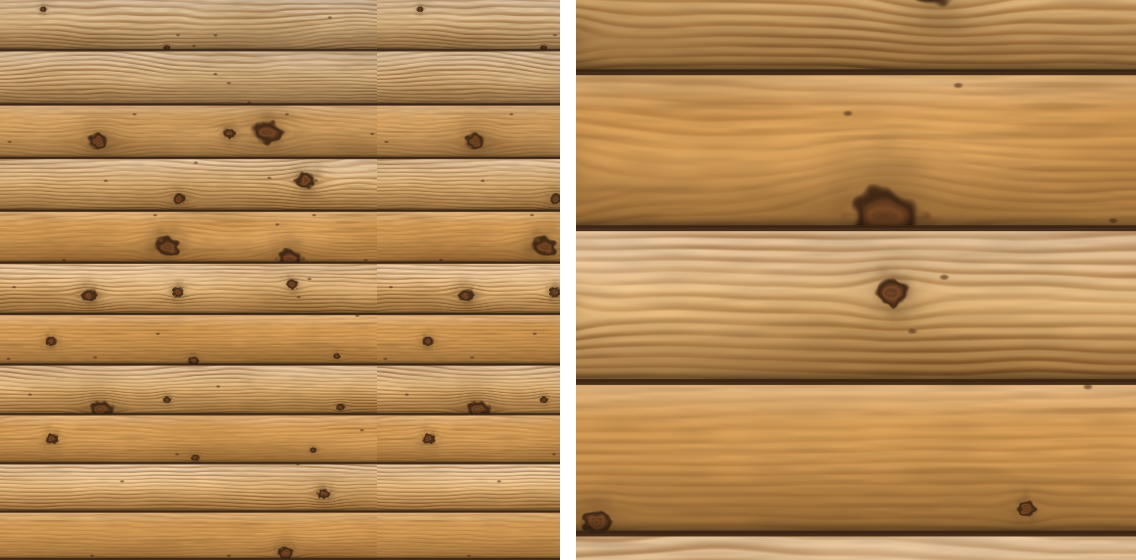
Left, the full canvas; right, a detail of the centre.
Give the GLSL for this texture, as a WebGL 1 fragment shader.

```glsl
precision highp float;
uniform vec2 u_resolution;

#define TILE_WIDTH 0.673
#define FIRST_SEAM 0.0898
#define PITCH 0.0975
#define TAPER 0.000664
#define GRAIN_LINES 9.0
#define SEAM_HALF 0.0016
#define KNOTS 3
#define PALE vec3(0.90, 0.74, 0.51)
#define HONEY vec3(0.84, 0.63, 0.36)
#define CREAM vec3(0.90, 0.79, 0.67)
#define SHADE vec3(0.58, 0.41, 0.21)
#define BARK vec3(0.30, 0.18, 0.09)

float hash(vec2 p) {
  return fract(sin(dot(p, vec2(127.1, 311.7))) * 43758.5453);
}

float noise(vec2 p) {
  vec2 i = floor(p), f = fract(p);
  f = f * f * (3.0 - 2.0 * f);
  return mix(mix(hash(i), hash(i + vec2(1.0, 0.0)), f.x),
             mix(hash(i + vec2(0.0, 1.0)), hash(i + vec2(1.0, 1.0)), f.x), f.y);
}

// Board coordinate measured down from the top; boards get narrower below
float boardCoord(float depth) {
  float root = sqrt(PITCH * PITCH - 4.0 * TAPER * (depth - FIRST_SEAM));
  return (PITCH - root) / (2.0 * TAPER) + 1.0;
}

void main() {
  vec2 uv = gl_FragCoord.xy / u_resolution;
  float px = 1.0 / u_resolution.y;
  float along = mod(uv.x, TILE_WIDTH);
  float coord = boardCoord(1.0 - uv.y);
  float board = floor(coord);
  float across = fract(coord);
  float height = PITCH - 2.0 * TAPER * (board - 0.5);
  float pale = max(mod(board, 2.0), 1.0 - step(0.5, board));
  float weathered = 1.0 - smoothstep(0.0, 4.0, board);
  vec2 offset = vec2(board * 17.3, board * 31.7);

  // Knots: bend the grain, stain the wood around, then core and rim
  float push = 0.0, stain = 0.0, core = 0.0, rim = 0.0, heart = 0.0;
  for (int i = 0; i < KNOTS; i++) {
    vec2 id = vec2(board + 3.0, float(i) + 5.0);
    float present = step(0.4, hash(id));
    float size = hash(id + 11.0);
    float r = 0.0035 + 0.015 * size * size * size;
    vec2 center = vec2((float(i) + 0.1 + 0.8 * hash(id + 23.0)) / float(KNOTS) * TILE_WIDTH,
                       mix(0.25, 0.97, sqrt(hash(id + 37.0))));
    vec2 q = vec2(along - center.x, (across - center.y) * height);
    float wobble = (noise(q / r * 1.7 + id * 9.0) - 0.5) * 0.55 * r;
    float d = length(q * vec2(0.8, 1.0)) + wobble;
    float edge = 0.2 * r + px;

    vec2 reach = q / (r * vec2(3.2, 2.6));
    push += present * 1.4 * r * q.y / (abs(q.y) + 0.5 * r) * exp(-dot(reach, reach));
    vec2 halo = q / (r * vec2(2.2, 2.6));
    stain += present * exp(-dot(halo, halo)) * (0.4 + 0.9 * noise(q / r + id * 4.0));
    core = max(core, present * (1.0 - smoothstep(r - edge, r + edge, d)));
    rim = max(rim, present * (1.0 - smoothstep(0.0, 0.25 * r + px, abs(d - 0.9 * r))));
    heart += present * (0.5 + 0.5 * sin(d / r * 17.0)) * (1.0 - smoothstep(0.4 * r, r, d));
  }

  // Rounded log profile: bright upper edge, shaded underside
  vec3 wood = mix(HONEY, PALE, pale);
  float lit = 1.0 - smoothstep(0.03, mix(0.3, 0.6, pale), across);
  wood = mix(wood, CREAM, lit * mix(0.4, 0.85, pale));
  wood = mix(wood, SHADE, 0.8 * smoothstep(0.4, 1.02, across));
  wood = mix(wood, vec3(dot(wood, vec3(0.4, 0.45, 0.15))), 0.2 * weathered);
  wood *= 1.0 - 0.07 * weathered * along / TILE_WIDTH;

  // Broad colour drift and grey-brown streaks
  float drift = noise(vec2(along * 7.0, across * 2.2) + offset);
  wood *= mix(vec3(0.93, 0.90, 0.84), vec3(1.04, 1.04, 1.05), drift);
  float streak = noise(vec2(along * 11.0, across * 15.0) + offset + 50.0);
  wood = mix(wood, SHADE, 0.3 * smoothstep(0.68, 0.95, streak) * (1.0 - 0.5 * pale));

  // Growth lines with soft inner and sharper outer edges, plus fine fibre
  float bent = across - push / height;
  float bend = 3.0 * noise(vec2(along * 4.5, across * 1.2) + offset + 7.0)
             + 0.5 * noise(vec2(along * 19.0, across * 4.0) + offset);
  float ring = fract(GRAIN_LINES * (bent + 0.4 * bent * bent) + bend);
  float line = smoothstep(0.2, 0.75, ring) * (1.0 - smoothstep(0.75, 1.0, ring));
  float strength = mix(0.11, 0.26, pale) * (0.4 + noise(vec2(along * 8.0, across * 5.0) - offset));
  wood *= 1.0 - line * strength * vec3(0.65, 0.9, 1.25);
  float fibre = noise(vec2(along * 45.0, bent * 38.0) + offset);
  wood *= 0.955 + 0.09 * fibre;

  // Scattered small dark flecks
  vec2 cell = vec2(along * 45.0, across * 6.0) + offset;
  vec2 fleckId = floor(cell);
  vec2 fleck = (fract(cell) - 0.3 - 0.4 * vec2(hash(fleckId + 2.0), hash(fleckId + 4.0)))
             * vec2(1.0 / 45.0, height / 6.0);
  float fleckMask = 1.0 - smoothstep(0.0006, 0.0016 + px, length(fleck * vec2(0.6, 1.0)));
  wood = mix(wood, BARK, 0.6 * fleckMask * step(0.965, hash(fleckId)));

  // Knot colours
  wood = mix(wood, SHADE * 0.8, clamp(0.6 * stain, 0.0, 0.75));
  wood = mix(wood, mix(BARK, vec3(0.50, 0.29, 0.14), 0.35 + 0.4 * heart), 0.92 * core);
  wood = mix(wood, BARK * 0.6, 0.7 * rim);

  // Contact shadow and the dark seam between boards
  wood *= 1.0 - 0.35 * smoothstep(0.9, 1.0, across);
  float gap = min(across, 1.0 - across) * height;
  float seam = 1.0 - smoothstep(SEAM_HALF - 0.5 * px, SEAM_HALF + px, gap);
  wood = mix(wood, BARK * 0.75, 0.92 * seam);

  gl_FragColor = vec4(clamp(wood, 0.0, 1.0), 1.0);
}
```
